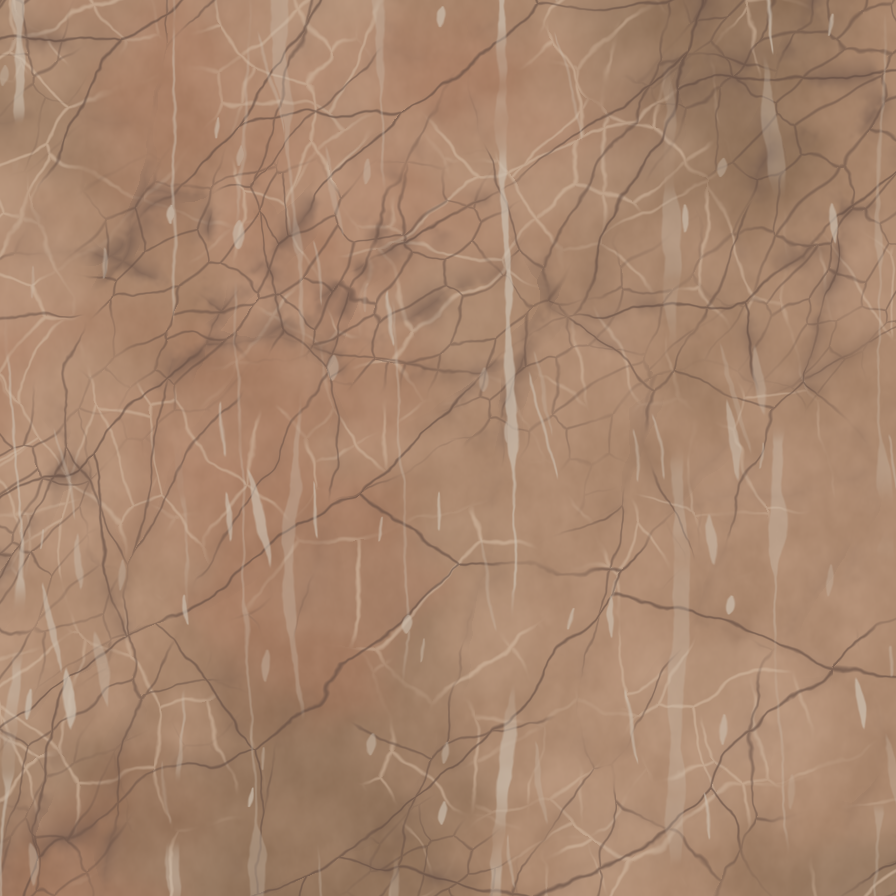
This texture is drawn by a Shadertoy shader. Its source:

```glsl
// Brown marble with dark diagonal cracks, pale veinlets and upright whitish streaks.

const vec3 OLIVE     = vec3(0.570, 0.452, 0.358);
const vec3 TAN       = vec3(0.660, 0.522, 0.420);
const vec3 ROSE      = vec3(0.715, 0.575, 0.475);
const vec3 RED_TINT  = vec3(0.665, 0.475, 0.375);
const vec3 CRACK     = vec3(0.390, 0.300, 0.260);
const vec3 STAIN     = vec3(0.440, 0.345, 0.300);
const vec3 PALE_VEIN = vec3(0.800, 0.695, 0.600);
const vec3 CALCITE   = vec3(0.800, 0.750, 0.690);

const float SOFTNESS = 0.0016;  // edge blur of thin lines
const float GRAIN = 0.030;      // strength of the fine mottling
const float SEAM_COUNT = 9.0;   // long upright seams across the canvas
const vec2 FLAKE_CELL = vec2(0.065, 0.110);

vec2 hash2(vec2 p) {
    vec3 q = fract(p.xyx * vec3(0.1031, 0.1030, 0.0973));
    q += dot(q, q.yzx + 33.33);
    return fract((q.xx + q.yz) * q.zy);
}

// Two independent value noises at once
vec2 noise2(vec2 p) {
    vec2 i = floor(p), f = fract(p);
    f = f * f * (3.0 - 2.0 * f);
    return mix(mix(hash2(i), hash2(i + vec2(1, 0)), f.x),
               mix(hash2(i + vec2(0, 1)), hash2(i + vec2(1, 1)), f.x), f.y);
}

vec2 fbm2(vec2 p) {
    vec2 sum = vec2(0.0);
    float amp = 0.533;
    for (int k = 0; k < 4; k++) {
        sum += amp * noise2(p);
        p = mat2(1.6, 1.2, -1.2, 1.6) * p + 17.3;
        amp *= 0.5;
    }
    return sum;
}

float line(float d, float halfWidth) {
    float s = max(SOFTNESS, 0.7 / iResolution.y);
    return 1.0 - smoothstep(max(halfWidth - s, 0.0), halfWidth + s, d);
}

// Canvas distance to the borders of stretched, rotated Voronoi cells
float crackDistance(vec2 p, float degrees, vec2 density, float seed) {
    float a = radians(degrees), c = cos(a), s = sin(a);
    vec2 q = vec2(c * p.x + s * p.y, c * p.y - s * p.x) * density + seed;
    vec2 cell = floor(q), nearA = vec2(9.0), nearB = vec2(9.0);
    for (int y = -1; y <= 1; y++)
    for (int x = -1; x <= 1; x++) {
        vec2 g = cell + vec2(x, y);
        vec2 r = g + hash2(g) - q;
        if (dot(r, r) < dot(nearA, nearA)) { nearB = nearA; nearA = r; }
        else if (dot(r, r) < dot(nearB, nearB)) nearB = r;
    }
    vec2 across = normalize(nearB - nearA);
    return dot(0.5 * (nearA + nearB), across) / length(across * density);
}

// Long broken seams running from bottom to top
float seams(vec2 p) {
    float cover = 0.0;
    for (float i = 0.0; i < SEAM_COUNT; i++) {
        vec2 rnd = hash2(vec2(i, 41.0));
        float bend = 0.035 * (noise2(vec2(p.y * 3.0, i * 7.0)).x - 0.5) + 0.04 * (rnd.y - 0.5) * p.y;
        float d = abs(p.x - (i + rnd.x) / SEAM_COUNT - bend);
        vec2 n = fbm2(vec2(p.y * 7.0, i * 9.0 + 3.0));
        float swell = smoothstep(0.42, 0.78, n.x);
        float strength = smoothstep(0.36, 0.56, n.y) * mix(0.3, 0.85, rnd.y);
        cover = max(cover, line(d, 0.001 + 0.009 * swell) * strength);
    }
    return cover;
}

// Scattered tapered flakes, mostly upright
float flakes(vec2 p) {
    vec2 cell = floor(p / FLAKE_CELL);
    float cover = 0.0;
    for (int y = -1; y <= 1; y++)
    for (int x = -1; x <= 1; x++) {
        vec2 g = cell + vec2(x, y);
        vec2 place = hash2(g + 71.0), shape = hash2(g + 133.0);
        vec2 r = p - (g + place) * FLAKE_CELL;
        r.x += r.y * (shape.x - 0.4) * 0.45;
        float len = mix(0.012, 0.065, shape.x * shape.x);
        float taper = 1.0 - pow(r.y / len, 2.0);
        float width = mix(0.0015, 0.0065, shape.y * shape.y);
        float present = step(0.58, hash2(g + 207.0).x + 0.16 * g.x * FLAKE_CELL.x);
        float body = line(abs(r.x), width * max(taper, 0.0)) * smoothstep(0.0, 0.3, taper);
        cover = max(cover, body * present * mix(0.25, 0.9, place.y));
    }
    return cover;
}

void mainImage(out vec4 fragColor, in vec2 fragCoord) {
    vec2 p = fragCoord / iResolution.y;
    vec2 bend = fbm2(p * 5.0 + 3.0) - 0.5;
    vec2 jitter = fbm2(p * 24.0 + 9.0) - 0.5;
    vec2 w = p + 0.075 * bend + 0.016 * jitter;

    // Clouded ground
    vec2 cloud = fbm2(w * vec2(2.6, 3.4) + 11.0);
    vec2 patches = fbm2(w * 6.0 + 29.0);
    vec3 col = mix(OLIVE, TAN, smoothstep(0.30, 0.54, cloud.x));
    col = mix(col, ROSE, 0.85 * smoothstep(0.42, 0.70, 0.5 * (cloud.x + patches.x)));
    col = mix(col, RED_TINT, 0.5 * smoothstep(0.55, 0.75, cloud.y));
    col += GRAIN * (fbm2(p * vec2(90.0, 60.0)).x - 0.5) + 0.05 * jitter.x;

    // Pale veinlets in several directions
    float paleZone = smoothstep(0.46, 0.64, patches.y);
    float pale = line(crackDistance(w, 28.0, vec2(6.0, 11.0), 50.0), 0.0018) * paleZone;
    pale = max(pale, line(crackDistance(w, 108.0, vec2(8.0, 15.0), 80.0), 0.0016)
                     * smoothstep(0.50, 0.64, patches.x));
    col = mix(col, PALE_VEIN, 0.60 * pale + 0.13 * paleZone);

    // Dark cracks with stained clusters
    vec2 zone = fbm2(p * 4.5 + 61.0);
    float cluster = smoothstep(0.50, 0.70, zone.x);
    float mainCrack = crackDistance(w, 36.0, vec2(2.6, 6.0), 5.0);
    float steepCrack = crackDistance(w, 72.0, vec2(3.5, 8.0), 23.0);
    float fineCrack = crackDistance(w + 0.012 * jitter.yx, 48.0, vec2(13.0, 22.0), 37.0);
    float dark = line(mainCrack, 0.0010) * smoothstep(0.34, 0.54, zone.y);
    dark = max(dark, 0.8 * line(steepCrack, 0.0008) * smoothstep(0.42, 0.58, patches.x));
    dark = max(dark, 0.8 * line(fineCrack, 0.0010) * cluster);
    float stain = exp(-min(mainCrack, steepCrack) / 0.012) * (0.12 + 0.5 * cluster);
    col = mix(col, STAIN, stain * smoothstep(0.35, 0.65, 0.5 + jitter.y));
    col = mix(col, CRACK, 0.62 * dark);

    // Whitish upright streaks
    vec2 ragged = p + 0.014 * bend + 0.010 * jitter;
    float white = max(seams(ragged), flakes(ragged));
    col = mix(col, CALCITE, 0.80 * white);

    fragColor = vec4(col, 1.0);
}
```
